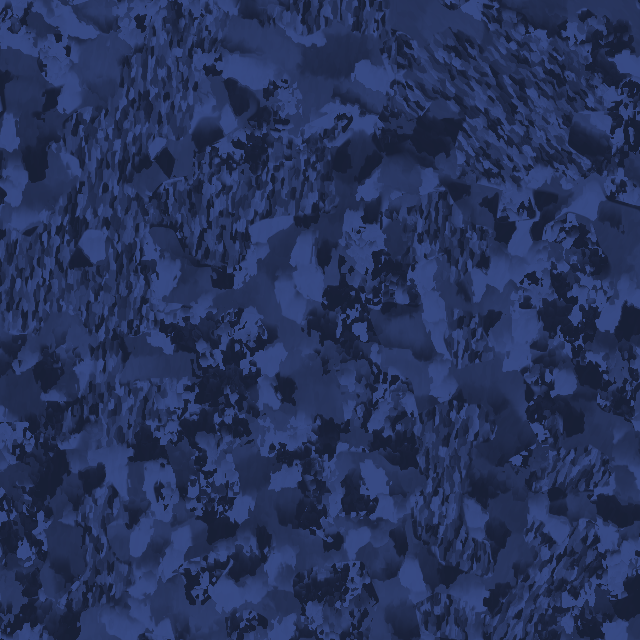
A Shadertoy shader for this texture:

```glsl
const vec3 DEEP_NAVY = vec3(0.092, 0.120, 0.208);
const vec3 SLATE_BLUE = vec3(0.216, 0.289, 0.516);

vec3 hash3(vec2 cell) {
    vec3 q = vec3(dot(cell, vec2(127.1, 311.7)),
                  dot(cell, vec2(269.5, 183.3)),
                  dot(cell, vec2(419.2, 371.9)));
    return fract(sin(q) * 43758.545);
}

// Coordinates whose x axis runs along the given angle
vec2 turn(vec2 p, float angle) {
    float c = cos(angle), s = sin(angle);
    return mat2(c, -s, s, c) * p;
}

// Cellular tones; each cell gains contrast towards its lower edge
float cells(vec2 p, float sharpness, float shading) {
    vec2 base = floor(p);
    float total = 0.0, weights = 0.0;
    for (int j = -1; j <= 1; j++) {
        for (int i = -1; i <= 1; i++) {
            vec2 cell = base + vec2(i, j);
            vec3 h = hash3(cell);
            vec2 d = p - cell - 0.1 - 0.8 * h.xy;
            float w = exp(-sharpness * dot(d, d));
            total += w * (0.5 + (h.z - 0.5) * (1.0 - shading * d.y));
            weights += w;
        }
    }
    return total / weights;
}

// Ragged displacement: slow sines plus small cellular teeth
vec2 roughen(vec2 p, float amount) {
    vec2 wave = sin(p.yx * vec2(31.0, 27.0) + 2.0 * sin(p * 17.0));
    vec2 teeth = vec2(cells(p * vec2(115.0, 80.0) + 7.0, 16.0, 0.0),
                      cells(p * vec2(105.0, 75.0) + 31.0, 16.0, 0.0)) - 0.5;
    return p + 0.006 * wave + amount * teeth;
}

// Positive inside a thick line from a to b
float strip(vec2 p, vec2 a, vec2 b, float radius) {
    vec2 ab = b - a;
    float t = clamp(dot(p - a, ab) / dot(ab, ab), 0.0, 1.0);
    return radius - length(p - a - ab * t);
}

// Crisp dark and light shards over a softer ground
float facets(vec2 p, float ground, float sharpness) {
    float s = cells(p, sharpness, 0.8);
    float strength = smoothstep(0.14, 0.28, abs(s - 0.5));
    return mix(ground, smoothstep(0.06, 0.94, s), strength);
}

// Where the fine grain covers the facets
float grainMask(vec2 p, float ragged) {
    float m = strip(p, vec2(0.18, 0.0), vec2(0.18, 0.82), 0.028);
    m = max(m, strip(p, vec2(0.715, 0.02), vec2(0.72, 0.66), 0.030));
    m = max(m, strip(p, vec2(0.78, 0.02), vec2(0.93, 0.32), 0.024));
    m = max(m, strip(p, vec2(0.04, 0.56), vec2(0.24, 0.85), 0.070));
    m = max(m, strip(p, vec2(0.72, 0.90), vec2(0.82, 0.82), 0.080));
    m = max(m, strip(p, vec2(0.34, 0.66), vec2(0.58, 0.74), 0.030));
    m = max(m, strip(p, vec2(0.36, 0.96), vec2(0.55, 0.97), 0.030));
    return smoothstep(-0.008, 0.008, m + 0.13 * (ragged - 0.5));
}

float grainAngle(vec2 p) {
    float lower = mix(1.48, 1.12, step(0.77, p.x));
    return mix(lower, -0.85, step(0.70, p.y) * step(0.62, p.x));
}

void mainImage(out vec4 fragColor, in vec2 fragCoord) {
    vec2 p = fragCoord / iResolution.y;
    float patches = cells(p * 17.0 + 51.0, 9.0, 0.0);
    vec2 q = roughen(p, mix(0.005, 0.028, patches));

    // Broad, calm ground
    float ground = 0.47 + 0.45 * (cells(q * vec2(15.0, 18.0) + 5.0, 12.0, 0.6) - 0.5);

    // Upright shards below, long slanted ones above
    float sharpness = mix(18.0, 40.0, smoothstep(0.3, 0.6, patches));
    float upright = facets(q * vec2(30.0, 22.0), ground, sharpness);
    float slanted = facets(turn(q, -0.55) * vec2(14.0, 29.0) + 83.0, ground, sharpness);
    float height = p.y + 0.18 * (p.x - 0.5) + 0.25 * (patches - 0.5);
    float tone = mix(upright, slanted, smoothstep(0.70, 0.73, height));

    // Scattered small chips
    float chips = facets(q * vec2(52.0, 40.0) + 19.0, tone, 30.0);
    tone = mix(tone, chips, smoothstep(0.50, 0.56, patches));

    // Fine directional grain
    vec2 g = turn(p + 0.3 * (q - p), grainAngle(p));
    float grain = cells(g * vec2(58.0, 175.0) + 13.0, 18.0, 0.4);
    float grainTone = mix(ground, 0.48 + 1.25 * (grain - 0.5), 0.85);
    tone = mix(tone, grainTone, grainMask(q, patches));

    // Faint grain everywhere
    tone += 0.06 * (grain - 0.5);
    fragColor = vec4(mix(DEEP_NAVY, SLATE_BLUE, clamp(tone, 0.0, 1.0)), 1.0);
}
```
